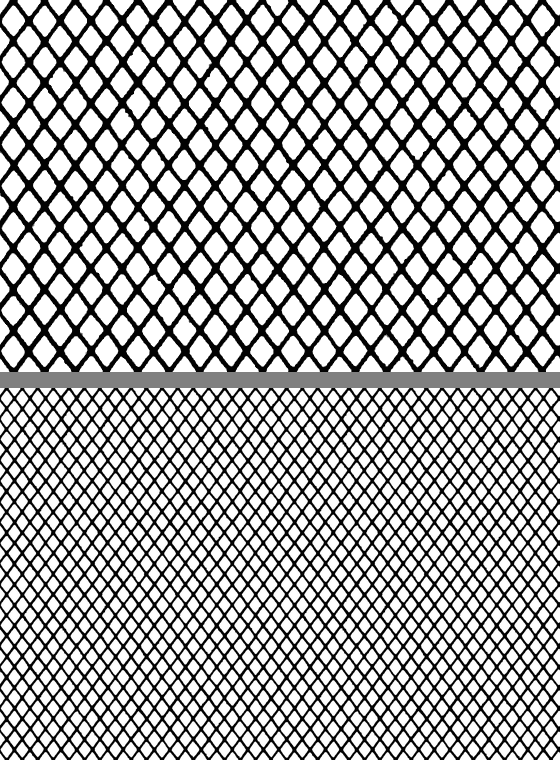
Top, the tile; bottom, the same tile 2 across and 2 down.
Reproduce this pattern procedurally as a Shadertoy shader.

```glsl
const float TAU = 6.2831853;
const vec2 REPEATS = vec2(18.0, 9.0);
const vec2 GRAIN = vec2(180.0, 120.0);

vec3 hash3(vec2 cell, float seed) {
    vec3 h = fract(vec3(cell.xyx + seed) * vec3(0.1031, 0.1030, 0.0973));
    h += dot(h, h.yxz + 33.33);
    return fract((h.xxy + h.yzz) * h.zyx);
}

float smoothMax(float a, float b, float k) {
    float h = max(k - abs(a - b), 0.0) / k;
    return max(a, b) + 0.25 * k * h * h;
}

// Wrapping cellular noise: small burrs with a few larger lumps
float burrs(vec2 uv) {
    vec2 p = uv * GRAIN;
    vec2 base = floor(p);
    float height = 0.0;
    for (int y = -1; y <= 1; y++) {
        for (int x = -1; x <= 1; x++) {
            vec2 cell = base + vec2(x, y);
            vec3 h = hash3(mod(cell, GRAIN), 7.0);
            float strength = mix(0.5, 1.0, h.z) + step(0.985, h.z);
            height = max(height, strength * (1.0 - distance(p, cell + h.xy)));
        }
    }
    return height;
}

// Signed distance to a blunted diamond, in widths of a repeat
float diamondHole(vec2 q, float size) {
    q = abs(q);
    float sides = dot(q, vec2(0.799, 0.601)) - size;
    float blunt = max(q.x - 0.378, q.y - 0.5);
    return smoothMax(sides, blunt, 0.05);
}

void mainImage(out vec4 fragColor, in vec2 fragCoord) {
    vec2 uv = fragCoord / iResolution.xy;

    // Slow bend of the mesh
    vec2 bend = vec2(sin(TAU * (3.0 * uv.y + 2.0 * uv.x)) + sin(TAU * (7.0 * uv.y - 5.0 * uv.x)),
                     sin(TAU * (4.0 * uv.x + uv.y)) + sin(TAU * (6.0 * uv.x - 5.0 * uv.y)));
    vec2 mesh = uv * REPEATS + 0.008 * bend;

    // Two staggered sets of holes
    float hole = 1.0;
    for (int i = 0; i < 2; i++) {
        vec2 p = mesh + vec2(0.07, 0.0) - 0.5 * float(i);
        vec3 h = hash3(mod(floor(p), REPEATS), 31.0 * float(i) + 3.0) - 0.5;
        vec2 q = (fract(p) - 0.5) * vec2(1.0, 1.328) + 0.022 * h.xy;
        hole = min(hole, diamondHole(q, 0.325 + 0.014 * h.z));
    }

    // Ragged edges
    hole += 0.03 * (burrs(uv) - 0.5);

    float pixel = REPEATS.x / iResolution.x;
    float light = clamp(0.5 - hole / pixel, 0.0, 1.0);
    fragColor = vec4(mix(vec3(0.008), vec3(1.0), light), 1.0);
}
```
